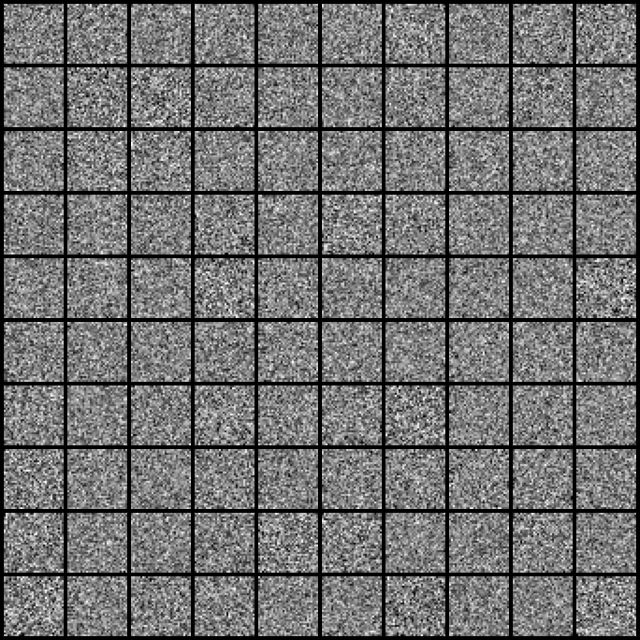
Reproduce this pattern procedurally as a Shadertoy shader.

```glsl
// Ten by ten grid of grey static tiles, parted by thin black lines.

const float TILES = 10.0;          // tiles across and down
const float GAP = 0.0059;          // line width, also the outer border
const float GRAINS = 32.0;         // noise grains along a tile side
const float MEAN_GREY = 0.508;
const float SOFT_CONTRAST = 0.17;  // grain deviation in the calmest tile
const float HARD_CONTRAST = 0.23;  // grain deviation in the roughest tile
const vec3 LINE_COLOR = vec3(0.0);

const float PITCH = (1.0 - GAP) / TILES;
const float TILE_SIZE = PITCH - GAP;

uint hash(uvec2 v) {
    uint h = v.x * 1597334677u ^ v.y * 3812015801u;
    h = (h ^ (h >> 16)) * 2146121005u;
    h = (h ^ (h >> 15)) * 2221713035u;
    return h ^ (h >> 16);
}

// Nearly normal deviate: the four bytes of one hash, summed and scaled.
float gaussian(vec2 cell) {
    uint h = hash(uvec2(cell) + 7u);
    uvec4 bytes = (uvec4(h) >> uvec4(0u, 8u, 16u, 24u)) & 255u;
    return (dot(vec4(bytes), vec4(1.0 / 255.0)) - 2.0) * 1.732;
}

// Blended grains that stay within their own tile.
float grainNoise(vec2 tile, vec2 tileUv) {
    vec2 p = clamp(tileUv * GRAINS - 0.5, 0.0, GRAINS - 1.0);
    vec2 low = floor(p);
    vec2 high = min(low + 1.0, GRAINS - 1.0);
    vec2 blend = smoothstep(0.0, 1.0, p - low);
    vec2 base = tile * GRAINS;
    float bottom = mix(gaussian(base + low),
                       gaussian(base + vec2(high.x, low.y)), blend.x);
    float top = mix(gaussian(base + vec2(low.x, high.y)),
                    gaussian(base + high), blend.x);
    return mix(bottom, top, blend.y);
}

// A few tiles are clearly rougher than the rest.
float tileContrast(vec2 tile) {
    float r = float(hash(uvec2(tile) + 1013u) >> 8) / 16777216.0;
    return mix(SOFT_CONTRAST, HARD_CONTRAST, r * r * r);
}

void mainImage(out vec4 fragColor, in vec2 fragCoord) {
    vec2 uv = fragCoord / iResolution.xy;
    float pixel = 1.0 / min(iResolution.x, iResolution.y);

    // Grid cell and position from its centre
    vec2 grid = (uv - 0.5 * GAP) / PITCH;
    vec2 tile = clamp(floor(grid), 0.0, TILES - 1.0);
    vec2 local = (grid - tile - 0.5) * PITCH;

    // Static inside the tile
    float noise = grainNoise(tile, local / TILE_SIZE + 0.5);
    float grey = clamp(MEAN_GREY + noise * tileContrast(tile), 0.0, 1.0);

    // Square tile mask over the lines
    vec2 edge = abs(local) - 0.5 * TILE_SIZE;
    float mask = 1.0 - smoothstep(-0.5 * pixel, 0.5 * pixel, max(edge.x, edge.y));

    fragColor = vec4(mix(LINE_COLOR, vec3(grey), mask), 1.0);
}
```
